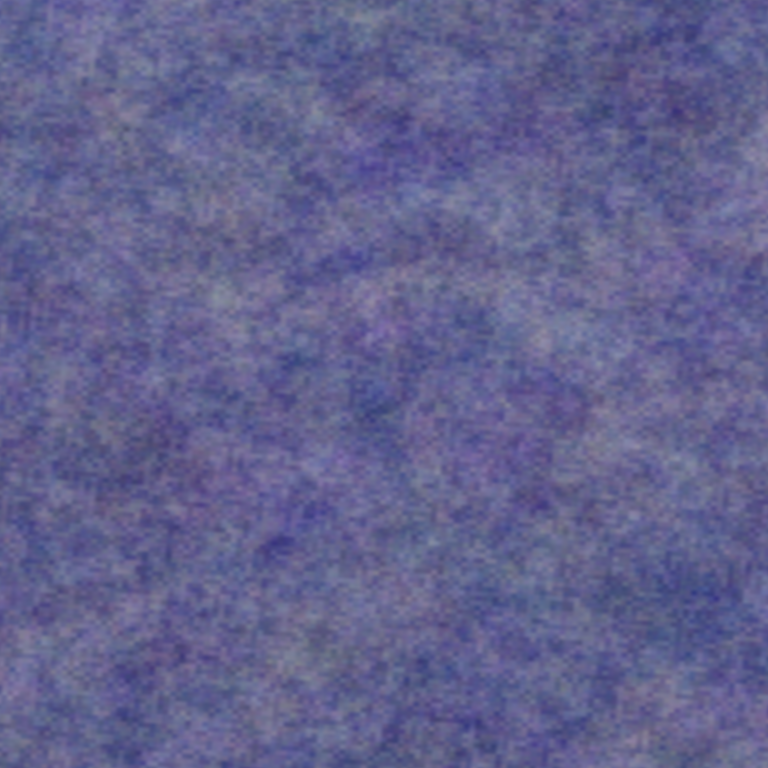
A three.js fragment shader for this texture:

```glsl
// Mottled slate-violet felt: layered cloudy grain with drifting purple, teal and grey tints.
#define BASE_COLOR vec3(0.384, 0.382, 0.558)
#define LIGHT_TINT vec3(0.046, 0.045, 0.027)
#define PURPLE_TINT vec3(0.011, -0.008, 0.003)
#define BLUE_TINT vec3(-0.009, -0.006, 0.015)
#define CLOUD_SCALE 4.6
#define STRETCH vec2(0.9, 1.1)
#define OCTAVES 6
#define GRAIN_GAIN 1.11
#define NOISE_DEVIATION 0.214

varying vec2 vUv;

// Three independent random values per lattice cell.
vec3 hash3(vec2 cell) {
  vec3 p = fract(cell.xyx * vec3(0.1031, 0.1030, 0.0973));
  p += dot(p, p.yxz + 33.33);
  return fract((p.xxy + p.yzz) * p.zyx);
}

// Smoothly interpolated noise, centred on zero in each channel.
vec3 valueNoise(vec2 p) {
  vec2 cell = floor(p);
  vec2 f = fract(p);
  vec2 s = f * f * (3.0 - 2.0 * f);
  vec3 low = mix(hash3(cell), hash3(cell + vec2(1.0, 0.0)), s.x);
  vec3 high = mix(hash3(cell + vec2(0.0, 1.0)), hash3(cell + vec2(1.0, 1.0)), s.x);
  return mix(low, high, s.y) - 0.5;
}

// Octaves are turned to hide the lattice; the sum has unit deviation.
vec3 cloudGrain(vec2 p) {
  const mat2 turnAndDouble = mat2(1.6, 1.2, -1.2, 1.6);
  vec3 sum = vec3(0.0);
  float amplitude = 1.0;
  float power = 0.0;
  for (int i = 0; i < OCTAVES; i++) {
    sum += amplitude * valueNoise(p);
    power += amplitude * amplitude;
    amplitude *= GRAIN_GAIN;
    p = turnAndDouble * p + vec2(17.3, 9.7);
  }
  return sum / (NOISE_DEVIATION * sqrt(power));
}

void main() {
  // Channels: lightness, teal to purple, grey to blue.
  vec3 grain = cloudGrain(vUv * STRETCH * CLOUD_SCALE + vec2(40.0, 60.0));
  vec3 color = BASE_COLOR
    + LIGHT_TINT * grain.x
    + PURPLE_TINT * grain.y
    + BLUE_TINT * grain.z;
  gl_FragColor = vec4(clamp(color, 0.0, 1.0), 1.0);
}
```
